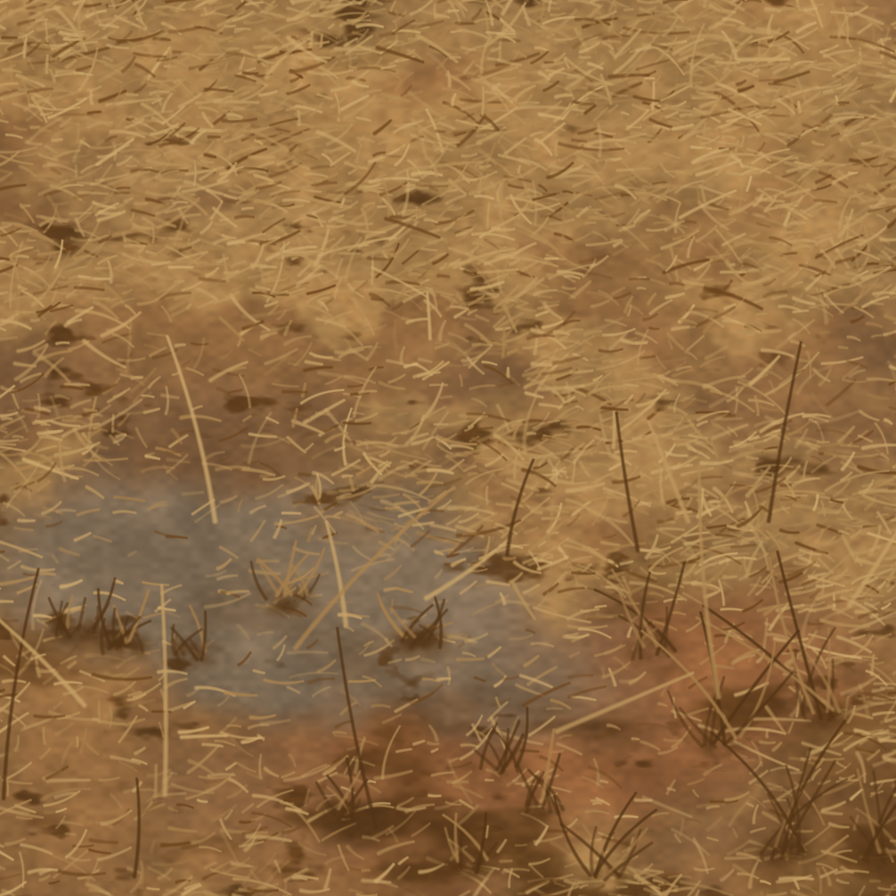
Give the GLSL for this texture, as a WebGL 2 fragment shader.

```glsl
#version 300 es
precision highp float;
// Dry straw littered over brown soil, with a patch of grey ash and red earth.
// Ground tones come from warped noise masks; straw is scattered as bent blades
// in jittered cell layers, then charred tufts and long stalks stand on top.
uniform vec2 u_resolution;
out vec4 fragColor;

const vec3 SOIL = vec3(0.57, 0.405, 0.24);
const vec3 SOIL_DARK = vec3(0.485, 0.35, 0.225);
const vec3 ASH = vec3(0.495, 0.425, 0.34);
const vec3 RED_EARTH = vec3(0.57, 0.365, 0.215);
const vec3 STRAW_DULL = vec3(0.65, 0.49, 0.285);
const vec3 STRAW_PALE = vec3(0.82, 0.68, 0.44);
const vec3 CHAR = vec3(0.32, 0.20, 0.08);
const vec2 STRAW_CELL = vec2(0.085, 0.052);
const int STRAW_LAYERS = 11;
const int TUFTS = 15;
const int TUFT_BLADES = 9;
const int STALKS = 16;
const float SOFTNESS = 0.0022;

float hash(vec2 p) {
  return fract(sin(dot(p, vec2(127.1, 311.7))) * 43758.55);
}

vec2 hash2(vec2 p) {
  return vec2(hash(p), hash(p + 37.3));
}

float noise(vec2 p) {
  vec2 i = floor(p), f = fract(p);
  f = f * f * (3.0 - 2.0 * f);
  return mix(mix(hash(i), hash(i + vec2(1, 0)), f.x),
             mix(hash(i + vec2(0, 1)), hash(i + vec2(1, 1)), f.x), f.y);
}

float fbm(vec2 p) {
  float sum = 0.0, amp = 0.5;
  for (int i = 0; i < 4; i++) {
    sum += amp * noise(p);
    p = p * 2.03 + 17.7;
    amp *= 0.5;
  }
  return sum / 0.9375;
}

// Coverage of a tapered blade that bends sideways towards its tip.
float blade(vec2 p, vec2 base, float angle, float len, float bend, float width) {
  vec2 dir = vec2(cos(angle), sin(angle));
  vec2 q = p - base;
  q = vec2(dot(q, dir), dot(q, vec2(-dir.y, dir.x)));
  float t = clamp(q.x / len, 0.0, 1.0);
  float d = length(vec2(q.x - t * len, q.y - bend * len * t * t));
  float w = width * (1.0 - 0.6 * t);
  float soft = max(SOFTNESS, 0.8 / u_resolution.y);
  return 1.0 - smoothstep(0.1 * w, w + soft, d);
}

// Soft tilted ellipse: 1 inside, 0 outside.
float patchMask(vec2 p, vec2 centre, vec2 radii, float tilt) {
  vec2 q = p - centre;
  q.y -= tilt * q.x;
  return 1.0 - smoothstep(0.6, 1.2, length(q / radii));
}

float ashMask(vec2 p) { return patchMask(p, vec2(0.29, 0.32), vec2(0.43, 0.135), -0.17); }
float redMask(vec2 p) { return patchMask(p, vec2(0.62, 0.19), vec2(0.34, 0.14), 0.22); }
float bareMask(vec2 p) { return max(ashMask(p), 0.9 * redMask(p)); }

// Drifts where straw lies thick, fullest far away at the top.
float strawMat(vec2 p) {
  float drift = fbm(p * vec2(4.5, 10.0) + 3.0) + 0.16 * smoothstep(0.5, 1.0, p.y);
  return smoothstep(0.42, 0.66, drift) * (1.0 - bareMask(p));
}

vec3 ground(vec2 p) {
  vec2 warped = p + 0.16 * (vec2(fbm(p * 8.0), fbm(p * 8.0 + 41.0)) - 0.5);
  float shade = smoothstep(0.38, 0.66, fbm(p * vec2(5.0, 8.0)));
  float middle = 0.55 * smoothstep(0.17, 0.0, abs(p.y - 0.51));
  vec3 col = mix(SOIL, SOIL_DARK, clamp(0.7 * shade + middle, 0.0, 1.0));
  float streak = noise(p * vec2(45.0, 130.0) + 6.0 * noise(p * 14.0));
  col = mix(col, mix(STRAW_DULL, STRAW_PALE, 0.35 * streak), 0.68 * strawMat(warped));
  col = mix(col, RED_EARTH, 0.85 * redMask(warped));
  col = mix(col, ASH, 0.9 * ashMask(warped));
  // Burnt smears near the front, scattered dark clods, then fine grain
  float smear = smoothstep(0.50, 0.72, fbm(p * vec2(7.0, 15.0) + 23.0));
  smear *= smoothstep(0.50, 0.15, p.y) * (1.0 - 0.6 * ashMask(p));
  float corner = patchMask(warped, vec2(0.97, 0.10), vec2(0.16, 0.15), 0.0);
  float clod = smoothstep(0.68, 0.82, fbm(p * vec2(15.0, 27.0) + 8.0));
  col = mix(col, CHAR, max(max(0.8 * smear, 0.45 * corner), 0.8 * clod));
  float grain = noise(p * vec2(110.0, 160.0));
  return col * (0.94 + 0.12 * grain) * (0.84 + 0.32 * fbm(p * 18.0));
}

vec3 addStraw(vec3 col, vec2 p) {
  for (int layer = 0; layer < STRAW_LAYERS; layer++) {
    float l = float(layer), scale = mix(0.30, 1.0, fract(l * 0.618));
    vec2 cell = STRAW_CELL * scale;
    vec2 shift = hash2(vec2(l, 5.0));
    vec2 home = floor(p / cell + shift);
    for (int k = 0; k < 9; k++) {
      vec2 id = home + vec2(k % 3 - 1, k / 3 - 1);
      vec2 seed = id + l * 19.7;
      vec2 centre = (id + hash2(seed) - shift) * cell;
      float density = mix(0.26, 0.07 / scale, bareMask(centre)) + 0.5 * strawMat(centre);
      if (hash(seed + 2.1) > density) continue;
      vec2 r = hash2(seed + 4.7), s = hash2(seed + 9.2);
      float angle = (r.x - 0.40) * (s.x > 0.72 ? 3.2 : 1.2);
      float len = cell.x * mix(0.25, 0.95, r.y);
      vec2 base = centre - 0.5 * len * vec2(cos(angle), sin(angle));
      float width = mix(0.0006, 0.0024, hash(seed + 6.4)) * (0.6 + 0.5 * scale);
      vec3 tone = s.x < 0.13 ? CHAR * 1.3 : mix(STRAW_DULL, STRAW_PALE, hash(seed + 7.9));
      float cover = blade(p, base, angle, len, (s.y - 0.5) * 0.7, width);
      col = mix(col, tone, mix(0.25, 0.85, hash(seed + 3.3)) * cover);
    }
  }
  return col;
}

// Charred stems fanning up from scattered roots, denser to the right.
vec3 addTufts(vec3 col, vec2 p) {
  for (int i = 0; i < TUFTS; i++) {
    float n = float(i);
    vec2 root = vec2(pow(fract(n * 0.618 + 0.42), 0.75), mix(0.02, 0.38, hash(vec2(n, 3.0))));
    float tall = mix(0.05, 0.15, smoothstep(0.5, 1.0, root.x));
    float soot = 1.0 - smoothstep(0.1, 1.0, length((p - root) / vec2(0.045, 0.026)));
    col = mix(col, CHAR, 0.9 * soot * smoothstep(0.2, 0.7, fbm(p * 35.0)));
    for (int j = 0; j < TUFT_BLADES; j++) {
      vec2 seed = vec2(n, float(j) + 11.0);
      vec2 r = hash2(seed), s = hash2(seed + 5.3);
      vec2 base = root + (s - 0.5) * vec2(0.05, 0.016);
      float stem = blade(p, base, 1.57 + (r.x - 0.5) * 1.7, tall * (0.35 + r.y), (s.x - 0.5) * 0.6, 0.0017);
      col = mix(col, s.y > 0.7 ? STRAW_DULL : CHAR, mix(0.45, 0.85, r.y) * stem);
    }
  }
  return col;
}

// Long single stalks, some pale and leaning, some dark and upright.
vec3 addStalks(vec3 col, vec2 p) {
  for (int i = 0; i < STALKS; i++) {
    vec2 seed = vec2(float(i), 71.0), r = hash2(seed), s = hash2(seed + 8.6);
    bool pale = i % 3 != 0;
    vec2 base = vec2(fract(float(i) * 0.618 + 0.15), mix(0.02, 0.42, r.x));
    float angle = pale ? mix(0.3, 2.7, r.y) : mix(1.4, 1.85, r.y);
    float stalk = blade(p, base, angle, mix(0.10, 0.27, s.x), (s.y - 0.5) * 0.3, pale ? 0.0029 : 0.0018);
    col = mix(col, pale ? mix(STRAW_DULL, STRAW_PALE, s.y) : CHAR, 0.8 * stalk);
  }
  return col;
}

void main() {
  vec2 p = gl_FragCoord.xy / u_resolution;
  vec3 col = addStraw(ground(p), p);
  col = addStalks(addTufts(col, p), p);
  fragColor = vec4(col, 1.0);
}
```
